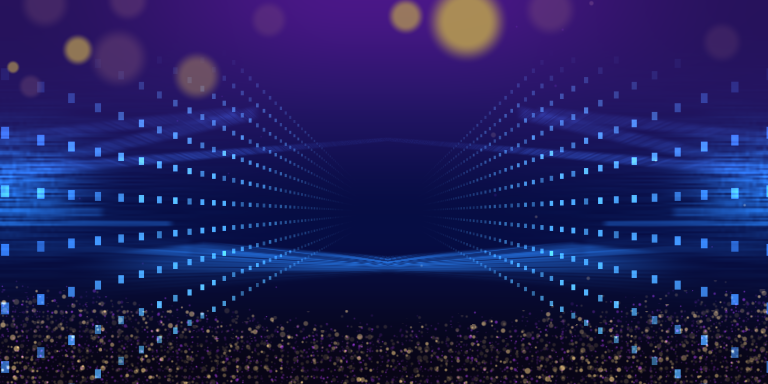
Reproduce this background procedurally as a Shadertoy shader.

```glsl
// A mirrored digital hall: perspective rows of glowing tiles and light beams
// over a violet-to-navy gradient, with soft bokeh above and glitter below.
// Tiles follow a depth law around a vanishing point; glitter is hashed cells.

const vec2 VANISH = vec2(1.01, 0.447);
const float ROW_STEP = 0.153;
const float ROW_OFFSET = 0.055;
const float COLUMN_RATE = 16.5;
const float DEPTH_POWER = 0.6;
const vec2 TILE_HALF = vec2(0.0105, 0.0155);
const int GLITTER_LAYERS = 5;

const vec3 VIOLET = vec3(0.29, 0.09, 0.53);
const vec3 INDIGO = vec3(0.15, 0.085, 0.41);
const vec3 NAVY = vec3(0.025, 0.05, 0.265);
const vec3 NIGHT = vec3(0.03, 0.02, 0.085);
const vec3 CYAN = vec3(0.32, 0.72, 0.86);
const vec3 AZURE = vec3(0.20, 0.47, 0.76);
const vec3 BEAM_BLUE = vec3(0.09, 0.31, 0.49);
const vec3 GOLD = vec3(0.70, 0.59, 0.32);
const vec3 ROSE = vec3(0.55, 0.36, 0.48);
const vec3 MAGENTA = vec3(0.45, 0.15, 0.58);

// Bokeh discs: centre x, centre y, radius, strength
const vec4 BOKEH[12] = vec4[12](
    vec4(1.216, 0.943, 0.100, 0.92), vec4(1.057, 0.958, 0.046, 0.75),
    vec4(0.203, 0.870, 0.040, 0.75), vec4(0.034, 0.825, 0.017, 0.65),
    vec4(0.513, 0.802, 0.062, 0.52), vec4(0.309, 0.849, 0.076, 0.34),
    vec4(0.080, 0.775, 0.032, 0.30), vec4(0.700, 0.948, 0.048, 0.26),
    vec4(1.433, 0.974, 0.066, 0.32), vec4(0.333, 1.000, 0.054, 0.30),
    vec4(0.117, 0.990, 0.064, 0.27), vec4(1.880, 0.890, 0.052, 0.20));

float hash(vec2 p) {
    vec3 q = fract(vec3(p.xyx) * 0.1031);
    q += dot(q, q.yzx + 33.33);
    return fract((q.x + q.y) * q.z);
}

float noise(vec2 p) {
    vec2 i = floor(p), f = fract(p);
    f = f * f * (3.0 - 2.0 * f);
    return mix(mix(hash(i), hash(i + vec2(1, 0)), f.x),
               mix(hash(i + vec2(0, 1)), hash(i + vec2(1, 1)), f.x), f.y);
}

vec3 backdrop(vec2 p, float side) {
    vec3 c = mix(NIGHT, NAVY, smoothstep(0.02, 0.40, p.y));
    c = mix(c, INDIGO, smoothstep(0.43, 0.80, p.y));
    c = mix(c, VIOLET, smoothstep(0.68, 1.02, p.y) * (1.0 - 0.75 * side));
    return c * (1.0 - 0.18 * side * smoothstep(0.5, 1.0, p.y));
}

// Soft sloped strip over a range of distances from the mirror axis
float beam(vec2 q, float height, float slope, float halfWidth, vec2 range) {
    float across = abs(q.y - height - slope * q.x) / halfWidth;
    float along = smoothstep(range.x, range.x + 0.03, q.x)
                * (1.0 - smoothstep(range.y - 0.3, range.y, q.x));
    return (1.0 - smoothstep(0.3, 1.0, across)) * along;
}

vec3 beams(vec2 q) {
    float rays = noise(vec2((q.y - 0.30) / (0.12 + q.x) * 150.0, q.x * 3.0));
    float top = 0.322 + 0.078 * min(q.x, 0.48) - 0.10 * max(q.x - 0.48, 0.0);
    float bottom = 0.283 - 0.10 * q.x;
    float fan = smoothstep(bottom, top, q.y) * (1.0 - smoothstep(top, top + 0.014, q.y));
    fan *= 1.0 - smoothstep(0.35, 0.85, q.x);
    float lower = fan * (0.35 + 0.8 * rays);
    lower += 0.35 * beam(q, 0.305, 0.0, 0.018, vec2(-0.1, 0.4));
    lower += 0.5 * beam(q, 0.418, 0.0, 0.010, vec2(0.55, 1.5));
    lower += 0.35 * beam(q, 0.447, 0.0, 0.018, vec2(0.73, 1.5));
    lower += 0.25 * rays * beam(q, 0.355, 0.0, 0.030, vec2(0.50, 1.4));
    float upper = beam(q, 0.637, -0.085, 0.007 + 0.018 * q.x, vec2(-0.02, 1.1))
                * (0.25 + 0.7 * smoothstep(0.1, 0.5, q.x));
    upper += 0.55 * beam(q, 0.785, -0.23, 0.024, vec2(0.33, 1.0));
    upper += 0.40 * beam(q, 0.750, -0.11, 0.022, vec2(0.38, 1.1));
    return BEAM_BLUE * lower + vec3(0.07, 0.15, 0.27) * upper * (0.5 + 0.6 * rays);
}

// Fine scan lines gathered at the outer walls
vec3 wallGlow(vec2 q) {
    float lines = noise(vec2(q.x * 9.0, q.y * 200.0));
    float blocks = noise(q * vec2(110.0, 75.0));
    float edge = smoothstep(0.66, 1.0, q.x);
    float core = exp(-pow((q.y - 0.525) / 0.105, 2.0));
    return BEAM_BLUE * edge * core * (0.25 + 0.75 * lines + 0.5 * blocks * edge)
         + BEAM_BLUE * 0.22 * smoothstep(0.2, 1.0, q.x) * lines
         * exp(-pow((q.y - 0.48) / 0.20, 2.0));
}

vec3 tiles(vec2 q, float px) {
    float depth = pow(1.0 / max(q.x, 0.02), DEPTH_POWER) - 1.002;
    float column = floor(depth * COLUMN_RATE + 0.5);
    float d = pow(column / COLUMN_RATE + 1.002, -1.0 / DEPTH_POWER);
    float row = floor(((q.y - VANISH.y) / d - ROW_OFFSET) / ROW_STEP + 0.5);
    float y = VANISH.y + d * (ROW_OFFSET + ROW_STEP * row);
    vec2 gap = abs(q - vec2(d, y)) - TILE_HALF * d;
    vec2 cover = clamp(0.5 - gap / px, 0.0, 1.0);
    float fade = smoothstep(0.07, 0.50, d) * (1.0 - smoothstep(0.58, 0.88, y));
    fade *= step(-4.5, row) * step(row, 6.5) * (0.55 + 0.45 * hash(vec2(column, row + 20.0)));
    return mix(CYAN, AZURE, smoothstep(0.55, 0.95, d)) * cover.x * cover.y * fade;
}

vec3 glitter(vec2 p, float side, float px) {
    vec3 sum = vec3(0.0);
    for (int i = 0; i < GLITTER_LAYERS; i++) {
        float layer = float(i), size = 0.013 + 0.004 * layer;
        vec2 g = p / size + layer * 17.3, id = floor(g);
        float pick = hash(id + 3.1), tone = hash(id + 41.7);
        vec2 centre = 0.3 + 0.4 * vec2(hash(id + 9.2), hash(id + 27.5));
        float radius = size * mix(0.10, 0.27, tone * tone);
        float disc = 1.0 - smoothstep(radius - px, radius + px, length(fract(g) - centre) * size);
        float limit = 0.18 + 0.08 * side;
        float density = 0.6 * (1.0 - smoothstep(limit - 0.09, limit + 0.02, p.y));
        float glow = 0.18 + 0.65 * pow(hash(id + 63.0), 3.0);
        sum += mix(MAGENTA, GOLD, step(0.58, tone)) * disc * glow * step(pick, density);
    }
    return sum;
}

void mainImage(out vec4 fragColor, in vec2 fragCoord) {
    float px = 1.0 / iResolution.y;
    vec2 p = fragCoord * px;
    p.x += 1.0 - 0.5 * iResolution.x * px;
    vec2 q = vec2(abs(p.x - VANISH.x), p.y);
    float side = smoothstep(0.1, 1.0, q.x);
    vec3 color = backdrop(p, side) + beams(q) + wallGlow(q);
    color += tiles(q, px) + glitter(p, side, px);
    for (int i = 0; i < 12; i++) {
        vec4 b = BOKEH[i];
        float disc = 1.0 - smoothstep(0.55, 1.12, length(p - b.xy) / b.z);
        color = mix(color, mix(ROSE, GOLD, smoothstep(0.3, 0.65, b.w)), disc * b.w);
    }
    fragColor = vec4(color, 1.0);
}
```
